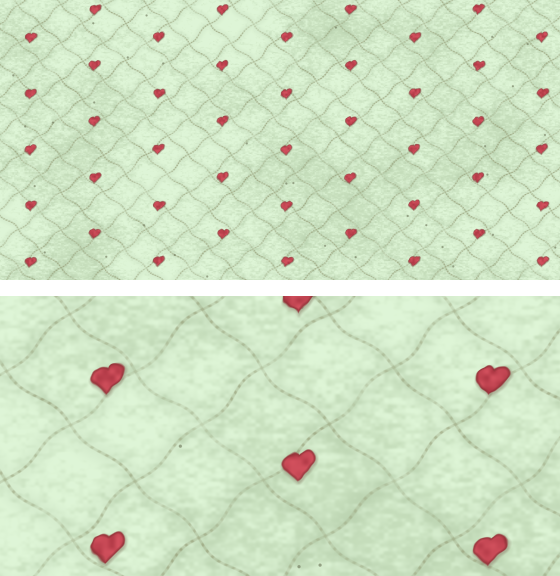
Top: the whole. Bottom: its middle third, enlarged.
A Shadertoy shader for this pattern:

```glsl
float hash(vec2 p) {
    vec3 q = fract(vec3(p.xyx) * 0.1031);
    q += dot(q, q.yzx + 33.33);
    return fract((q.x + q.y) * q.z);
}

float noise(vec2 p) {
    vec2 i = floor(p), f = fract(p);
    f = f * f * (3.0 - 2.0 * f);
    return mix(mix(hash(i), hash(i + vec2(1, 0)), f.x),
               mix(hash(i + vec2(0, 1)), hash(i + vec2(1, 1)), f.x), f.y);
}

float fbm(vec2 p) {
    float sum = 0.0, amp = 0.5;
    for (int i = 0; i < 5; i++) {
        sum += amp * noise(p);
        p = mat2(1.6, 1.2, -1.2, 1.6) * p + 7.3;
        amp *= 0.5;
    }
    return sum;
}

// Heart with its tip at the origin and lobes near y = 1
float heartDistance(vec2 p) {
    p.x = abs(p.x);
    if (p.x + p.y > 1.0) return length(p - vec2(0.25, 0.75)) - 0.3536;
    vec2 a = p - vec2(0, 1), b = p - 0.5 * max(p.x + p.y, 0.0);
    return sqrt(min(dot(a, a), dot(b, b))) * sign(p.x - p.y);
}

// Signed distance to the nearest heart of the staggered columns
float heartField(vec2 p, out vec2 cell) {
    cell.x = round((p.x - 0.11) / 0.2283);
    float start = 0.066 + 0.1 * mod(cell.x, 2.0);
    cell.y = round((p.y - start) / 0.2);
    vec2 q = p - vec2(0.11, start) - cell * vec2(0.2283, 0.2);
    q += (vec2(hash(cell + 40.0), hash(cell + 71.0)) - 0.5) * 0.004;
    float angle = (hash(cell + 13.0) - 0.5) * 0.25 + 0.1;
    q = mat2(cos(angle), -sin(angle), sin(angle), cos(angle)) * q;
    q.x -= 0.28 * q.y;
    q += (vec2(noise(p * 120.0), noise(p * 120.0 + 50.0)) - 0.5) * 0.003;
    return heartDistance(q / vec2(0.034, 0.031) + vec2(0, 0.58)) * 0.031;
}

// Coverage of one family of stitched seams at whole values of across
float seam(float across, float along, float pixel) {
    float d = abs(across - round(across)) / 9.9;
    float stitch = 0.45 + 0.55 * smoothstep(0.15, 0.45, abs(fract(along * 11.0) - 0.5));
    return stitch * (1.0 - smoothstep(0.0005, 0.0016 + pixel, d));
}

void mainImage(out vec4 fragColor, in vec2 fragCoord) {
    vec2 p = fragCoord / iResolution.y;
    float pixel = 1.0 / iResolution.y;

    // Mottled paper with a fine horizontal weave
    float blotch = fbm(p * vec2(3.5, 4.5) + 4.0);
    float weave = noise(p * vec2(85, 170)) * 0.6 + noise(p * vec2(190, 230) + 9.0) * 0.4;
    float shade = smoothstep(0.38, 0.82, blotch * 0.65 + weave * 0.42);
    vec3 color = mix(vec3(0.86, 0.95, 0.83), vec3(0.76, 0.855, 0.72), shade);

    // Wavy quilted diamonds
    vec2 warped = p + (vec2(noise(p * 14.0), noise(p * 14.0 + 31.0)) - 0.5) * 0.009;
    vec2 q = (warped - vec2(0.904, 0.513)) / vec2(0.1522, 0.1337);
    vec2 uv = vec2(q.x + q.y, q.x - q.y);
    vec2 bent = uv + 0.045 * sin(6.2832 * uv.yx) * vec2(1, -1);
    float stitches = max(seam(bent.x, uv.y, pixel), seam(bent.y, uv.x, pixel));
    stitches *= 0.35 + 0.65 * noise(p * 22.0 + 5.0);
    color = mix(color, vec3(0.61, 0.64, 0.49), stitches * 0.75);

    // Puffed cloth inside each diamond
    vec2 puff = abs(fract(bent) - 0.5);
    color += 0.012 - 0.035 * smoothstep(0.25, 0.5, max(puff.x, puff.y));

    // Scattered dark specks
    vec2 speckCell = floor(p * 28.0);
    vec2 speckCenter = 0.2 + 0.6 * vec2(hash(speckCell + 3.0), hash(speckCell + 8.0));
    float speck = length(fract(p * 28.0) - speckCenter) / 28.0;
    color = mix(color, vec3(0.4, 0.43, 0.32), 0.6 * step(0.975, hash(speckCell))
        * (1.0 - smoothstep(0.001, 0.001 + 1.5 * pixel, speck)));

    // Hearts with a soft shadow, dark rim and worn fill
    vec2 cell, shadowCell;
    float shadow = heartField(p + vec2(-0.001, 0.002), shadowCell);
    color = mix(color, vec3(0.55, 0.52, 0.43), 0.5 * (1.0 - smoothstep(-0.001, 0.004, shadow)));
    float d = heartField(p, cell);
    vec3 red = mix(vec3(0.69, 0.22, 0.27), vec3(0.83, 0.32, 0.37), noise(p * 130.0 + cell));
    red = mix(red, vec3(0.52, 0.19, 0.2), 0.65 * smoothstep(-0.004, -0.0005, d));
    color = mix(color, red, 1.0 - smoothstep(-pixel, pixel, d) );

    fragColor = vec4(clamp(color, 0.0, 1.0), 1.0);
}
```
